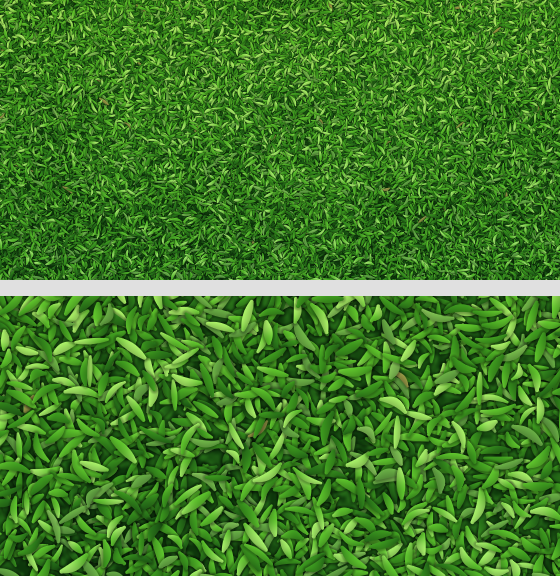
Top: the whole. Bottom: its middle third, enlarged.
Write a Shadertoy shader that draws this texture.

```glsl
// Dense mown lawn: layers of short, tangled grass blades seen from above.

float hash(vec2 p) {
    return fract(sin(dot(p, vec2(127.1, 311.7))) * 43758.5453);
}

float valueNoise(vec2 p) {
    vec2 i = floor(p), f = fract(p);
    f = f * f * (3.0 - 2.0 * f);
    return mix(mix(hash(i), hash(i + vec2(1, 0)), f.x),
               mix(hash(i + vec2(0, 1)), hash(i + vec2(1, 1)), f.x), f.y);
}

// Shadow green through mid green to sunlit tip
vec3 grassRamp(float tone) {
    vec3 c = mix(vec3(0.05, 0.21, 0.04), vec3(0.14, 0.40, 0.09), smoothstep(0.0, 0.25, tone));
    c = mix(c, vec3(0.22, 0.55, 0.11), smoothstep(0.2, 0.5, tone));
    c = mix(c, vec3(0.34, 0.70, 0.16), smoothstep(0.5, 0.78, tone));
    return mix(c, vec3(0.60, 0.85, 0.37), smoothstep(0.78, 1.02, tone));
}

// Paints one layer of scattered blades, with soft shade around each, over col
vec3 bladeLayer(vec3 col, vec2 p, float layer, float light, float pixel) {
    float cell = 0.026 + 0.0013 * layer;
    vec2 q = p / cell + layer * vec2(17.37, 9.73);
    vec2 home = floor(q);
    for (int y = -1; y <= 1; y++)
    for (int x = -1; x <= 1; x++) {
        vec2 id = home + vec2(x, y);
        vec2 seed = id + layer * 41.3;
        vec2 root = id + vec2(hash(seed), hash(seed + 5.1));
        float angle = 6.2832 * hash(seed + 11.7);
        vec2 dir = vec2(cos(angle), sin(angle));
        float halfLength = mix(0.28, 0.6, hash(seed + 19.3));

        // Bent, tapering blade in its own frame
        vec2 r = q - root;
        vec2 b = vec2(dot(r, dir), dot(r, vec2(-dir.y, dir.x)));
        float along = clamp(b.x / halfLength, -1.0, 1.0);
        b.y += (hash(seed + 23.9) - 0.5) * 0.3 * (along * along - 0.4);
        float width = mix(0.10, 0.17, hash(seed + 31.1)) * (1.0 - 0.55 * along * along);
        float d = (length(vec2(b.x - along * halfLength, b.y)) - width) * cell;

        // Blade colour: lighter towards the tip, some dull, a few dry
        float tone = 0.08 + 0.76 * hash(seed + 37.7) + 0.035 * layer + 0.13 * along + light;
        vec3 blade = grassRamp(tone);
        float kind = hash(seed + 43.3);
        blade = mix(blade, vec3(0.42, 0.63, 0.29), 0.75 * step(0.89, kind));
        blade = mix(blade, vec3(0.60, 0.50, 0.25), 0.7 * step(0.993, kind));
        blade *= 1.0 + 0.12 * clamp(b.y / width, -1.0, 1.0) * sign(dir.x);

        col *= mix(0.72, 1.0, smoothstep(0.0, 0.0045, d));
        col = mix(col, blade, clamp(0.5 - d / pixel, 0.0, 1.0));
    }
    return col;
}

void mainImage(out vec4 fragColor, in vec2 fragCoord) {
    vec2 p = fragCoord / iResolution.y;
    float pixel = 1.0 / iResolution.y;

    // Broad patches of light, a little brighter towards the top
    float patches = 0.6 * valueNoise(p * 5.0 + 3.0) + 0.4 * valueNoise(p * 14.0);
    float light = 0.2 * (patches - 0.5) + 0.1 * (p.y - 0.5);

    // Dark thatch below the blades
    vec3 col = grassRamp(0.25 * valueNoise(p * 120.0) + light);
    for (int i = 0; i < 7; i++)
        col = bladeLayer(col, p, float(i), light, pixel);

    // Warmer tint at the top, cooler at the bottom
    col *= mix(vec3(0.94, 0.99, 1.04), vec3(1.06, 1.02, 0.96), p.y);
    fragColor = vec4(clamp(col, 0.0, 1.0), 1.0);
}
```
